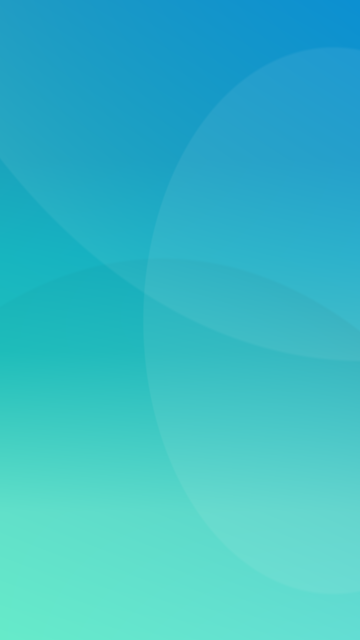
Give the GLSL for this background, as a Shadertoy shader.

```glsl
#define ORB_GLOW 0.075
#define SWEEP_GLOW 0.065
#define HILL_SHADE 0.045
#define EDGE_WIDTH 0.003
#define STOPS 7

const float stopHeight[STOPS] = float[STOPS](0.0, 0.20, 0.33, 0.45, 0.60, 0.75, 1.0);

const vec3 leftColor[STOPS] = vec3[STOPS](
    vec3(0.40, 0.92, 0.79), vec3(0.38, 0.88, 0.79), vec3(0.25, 0.81, 0.76),
    vec3(0.12, 0.75, 0.74), vec3(0.09, 0.71, 0.75), vec3(0.10, 0.64, 0.74),
    vec3(0.10, 0.60, 0.76));

const vec3 rightColor[STOPS] = vec3[STOPS](
    vec3(0.39, 0.87, 0.83), vec3(0.35, 0.83, 0.80), vec3(0.24, 0.77, 0.78),
    vec3(0.16, 0.71, 0.76), vec3(0.08, 0.66, 0.78), vec3(0.06, 0.59, 0.78),
    vec3(0.04, 0.56, 0.82));

// Vertical colour ramps blended from the left side to the right
vec3 seaGradient(vec2 uv) {
    vec3 left = leftColor[0];
    vec3 right = rightColor[0];
    for (int i = 1; i < STOPS; i++) {
        float t = clamp((uv.y - stopHeight[i - 1]) / (stopHeight[i] - stopHeight[i - 1]), 0.0, 1.0);
        left = mix(left, leftColor[i], t);
        right = mix(right, rightColor[i], t);
    }
    return mix(left, right, clamp(uv.x, 0.0, 1.0));
}

// Approximate signed distance, negative inside
float ellipseDistance(vec2 uv, vec2 center, vec2 radii) {
    vec2 p = (uv - center) / radii;
    float k = length(p);
    return k * (k - 1.0) / max(length(p / radii), 1e-4);
}

float insideMask(float d) {
    return 1.0 - smoothstep(-EDGE_WIDTH, EDGE_WIDTH, d);
}

void mainImage(out vec4 fragColor, in vec2 fragCoord) {
    vec2 uv = fragCoord / iResolution.xy;
    vec3 color = seaGradient(uv);

    // Broad hill, shaded near its crest
    float hill = ellipseDistance(uv, vec2(0.451, -0.797), vec2(1.389, 1.393));
    float hillFade = exp(min(hill, 0.0) * 7.0) * mix(0.5, 1.0, uv.x);
    color *= 1.0 - HILL_SHADE * insideMask(hill) * hillFade;

    // Sweeping upper curve, brightest along its rim
    float sweep = ellipseDistance(uv, vec2(1.007, 1.898), vec2(1.62, 1.462));
    float sweepFade = exp(min(sweep, 0.0) * 4.0);
    color = mix(color, vec3(1.0), SWEEP_GLOW * insideMask(sweep) * sweepFade);

    // Tall translucent orb
    float orb = ellipseDistance(uv, vec2(0.926, 0.499), vec2(0.528, 0.427));
    color = mix(color, vec3(0.95), ORB_GLOW * insideMask(orb));

    fragColor = vec4(color, 1.0);
}
```
